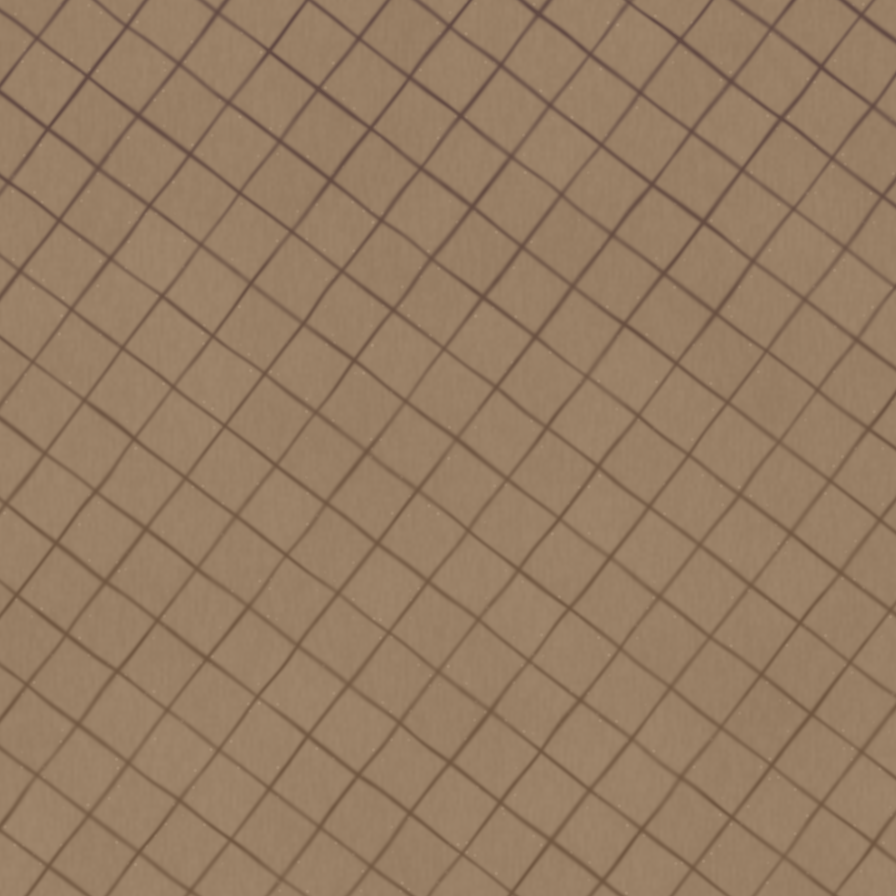
Reproduce this texture procedurally as a WebGL 1 fragment shader.

```glsl
precision highp float;
// Tan sheet ruled with a slanted grid of soft brown lines, nearly square cells.
// Canvas position is mapped to lattice coordinates; each line family is a soft
// distance profile with uneven ink, over sine mottling, fibres and pale flecks.

uniform vec2 u_resolution;

const vec3 TAN_LIGHT = vec3(0.617, 0.517, 0.414);
const vec3 TAN_DARK = vec3(0.575, 0.474, 0.374);
const vec3 INK_BROWN = vec3(0.42, 0.32, 0.235);
const vec3 INK_PLUM = vec3(0.39, 0.295, 0.265);
const vec2 LATTICE_ORIGIN = vec2(0.5087, 0.5087);
const float LINE_SPACING = 0.0725;  // distance between parallel lines
const float LINE_RADIUS = 0.0029;   // softness radius of one line

float hash(vec2 p) {
  vec3 q = fract(vec3(p.xyx) * 0.1031);
  q += dot(q, q.yzx + 33.33);
  return fract((q.x + q.y) * q.z);
}

float valueNoise(vec2 p) {
  vec2 cell = floor(p);
  vec2 f = fract(p);
  f = f * f * (3.0 - 2.0 * f);
  float low = mix(hash(cell), hash(cell + vec2(1.0, 0.0)), f.x);
  float high = mix(hash(cell + vec2(0.0, 1.0)), hash(cell + 1.0), f.x);
  return mix(low, high, f.y);
}

// Broad tonal drift, roughly -1 to 1
float mottle(vec2 p) {
  float sum = 0.0;
  float weight = 0.5;
  for (int i = 0; i < 4; i++) {
    sum += weight * sin(p.x + 1.7 * sin(p.y)) * cos(p.y + 1.3 * sin(p.x));
    p = mat2(1.5, 1.1, -1.1, 1.5) * p + 2.3;
    weight *= 0.65;
  }
  return sum;
}

// Sparse soft dots, one candidate in each cell
float flecks(vec2 p, float density) {
  vec2 cell = floor(p);
  vec2 center = 0.3 + 0.4 * vec2(hash(cell + 3.1), hash(cell + 71.7));
  float dotShape = 1.0 - smoothstep(0.05, 0.28, length(fract(p) - center));
  return dotShape * step(1.0 - density, hash(cell + 19.4));
}

// Lattice coordinates: whole numbers fall on the lines
vec2 toLattice(vec2 uv) {
  vec2 d = uv - LATTICE_ORIGIN;
  return vec2(dot(d, vec2(11.11, -8.49)), dot(d, vec2(-8.39, -10.96)));
}

// Ink of one line family; across counts lines, along runs down each line
float ruledLine(float across, float along, float seed, float pixel) {
  float id = floor(across + 0.5);
  float lane = id * 7.0 + seed;
  float wobble = 0.0024 * (valueNoise(vec2(along * 1.6, lane)) - 0.5);
  float dist = (across - id) * LINE_SPACING + wobble;
  float thickness = 0.8 + 0.4 * valueNoise(vec2(along * 1.3 + 40.0, lane));
  float radius = max(LINE_RADIUS * thickness, 0.7 * pixel);
  float wear = 0.52 + 0.4 * valueNoise(vec2(along * 0.9 + 90.0, lane));
  wear += 0.14 * (valueNoise(vec2(along * 6.0, lane + 50.0)) - 0.5);
  return wear * exp(-dist * dist / (radius * radius));
}

void main() {
  vec2 uv = gl_FragCoord.xy / u_resolution;
  float pixel = 1.0 / min(u_resolution.x, u_resolution.y);

  // Gentle bend so the ruling is not perfectly straight
  vec2 bent = uv + 0.0012 * sin(uv.yx * vec2(9.0, 7.0) + vec2(0.5, 2.0));
  vec2 grid = toLattice(bent);

  // Sheet: broad mottling, slight tone per cell, fibres and grain
  float tone = 0.66 + 0.28 * mottle(uv * 7.0 + 1.0);
  tone += 0.2 * (hash(floor(grid) + 200.0) - 0.5);
  tone += 0.1 * (1.0 - uv.x) - 0.1 * uv.y;
  float fibre = valueNoise(uv * vec2(260.0, 75.0)) - 0.5;
  float grain = valueNoise(uv * 210.0 + 31.0) - 0.5;
  vec3 color = mix(TAN_DARK, TAN_LIGHT, clamp(tone, 0.0, 1.15));
  color += 0.018 * fibre + 0.014 * grain;

  // Pale flecks gather beside the lines
  vec2 edge = abs(fract(grid) - 0.5);
  float nearLine = smoothstep(0.3, 0.45, max(edge.x, edge.y));
  color += 0.055 * flecks(uv * 95.0, 0.13) * nearLine;

  // Ink: darker and plum toward the top, brown below
  float steep = ruledLine(grid.x, grid.y + 60.0, 300.0, pixel);
  float shallow = ruledLine(grid.y, grid.x + 60.0, 700.0, pixel);
  float ink = 1.0 - (1.0 - steep) * (1.0 - shallow);
  ink *= 0.92 + 0.2 * smoothstep(0.4, 1.0, uv.y);
  vec3 inkColor = mix(INK_BROWN, INK_PLUM, smoothstep(0.3, 1.0, uv.y));
  color = mix(color, inkColor, clamp(ink, 0.0, 1.0));

  gl_FragColor = vec4(color, 1.0);
}
```
